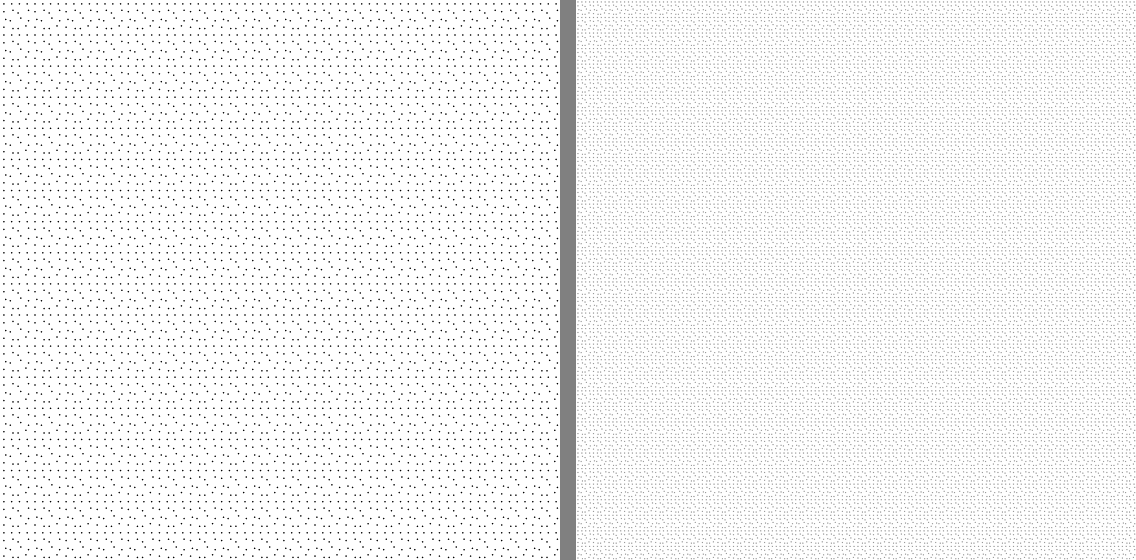
Left, the tile; right, the same tile 2 across and 2 down.
Write a Shadertoy shader that draws this pattern.

```glsl
// Fine black dots on white: each motif is a 4 by 4 block of cells with one dot per cell.
// A dot sits at its cell centre or is nudged a fixed distance along one of eight
// directions; whole motifs repeat across the canvas, so the edges join seamlessly.

const float REPEATS = 18.0;      // motifs across and down
const int   MOTIF_CELLS = 4;     // cells per motif side
const float DOT_RADIUS = 0.1;    // in cells
const float NUDGE = 0.24;        // in cells
const vec3  PAPER = vec3(1.0);
const vec3  INK = vec3(0.0);
const float EIGHTH_TURN = 0.78539816;

// Nudge direction in eighths of a turn, top row first; C stays centred
const int C = -1;
const int DIRECTION[16] = int[16](
    C, C, C, C,
    C, 1, 5, 1,
    0, 5, 1, 7,
    C, 7, 5, 3);

// Offset of the dot from the centre of its cell
vec2 dotOffset(ivec2 cell) {
    int column = cell.x % MOTIF_CELLS;
    int row = MOTIF_CELLS - 1 - cell.y % MOTIF_CELLS;
    int direction = DIRECTION[row * MOTIF_CELLS + column];
    if (direction == C) return vec2(0.0);
    float angle = float(direction) * EIGHTH_TURN;
    return NUDGE * vec2(cos(angle), sin(angle));
}

// Disc coverage with a one-pixel edge, keeping the ink area of small dots
float discCoverage(float dist, float radius, float pixel) {
    float core = sqrt(max(radius * radius - pixel * pixel / 12.0, 0.0));
    return clamp(0.5 + (core - dist) / pixel, 0.0, 1.0);
}

void mainImage(out vec4 fragColor, in vec2 fragCoord) {
    float cells = REPEATS * float(MOTIF_CELLS);
    vec2 grid = fragCoord / iResolution.xy * cells;
    float pixel = cells / iResolution.y;

    // One dot per cell, always inside its own cell
    vec2 local = fract(grid) - 0.5;
    float dist = length(local - dotOffset(ivec2(floor(grid))));
    float coverage = discCoverage(dist, DOT_RADIUS, pixel);

    fragColor = vec4(mix(PAPER, INK, coverage), 1.0);
}
```
